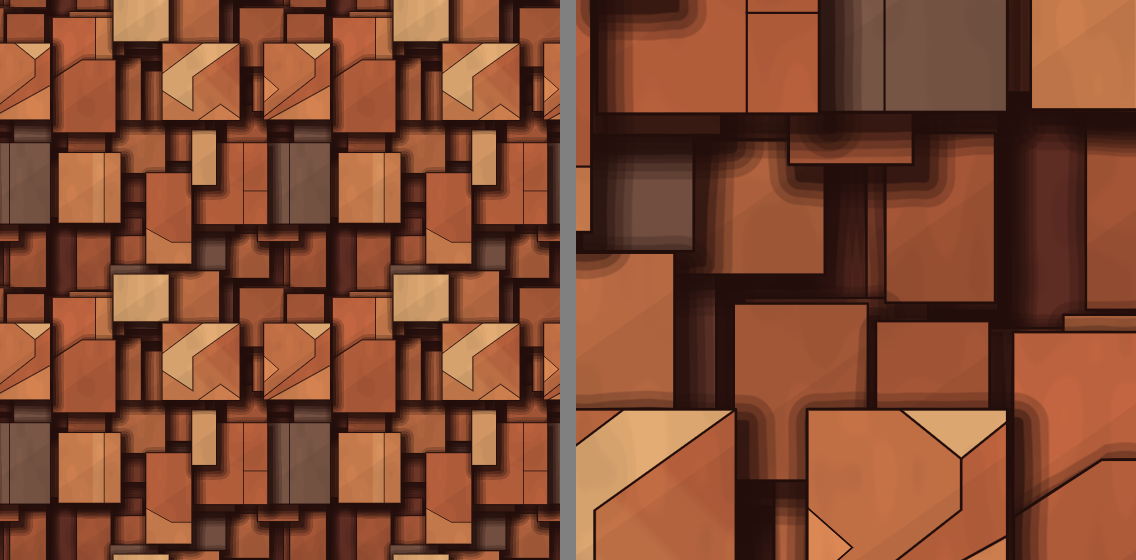
Left: the whole. Right: its middle third, enlarged.
This pattern is drawn by a Shadertoy shader. Its source:

```glsl
// Stacked clay slabs: overlapping rectangles with ink outlines and stepped shadows, two repeats each way.
// Wrapped box distances are painted back to front: two hashed layers, then slabs with seams and inlays.
// Periodic noise gives the painted wash; every offset wraps around the unit tile.

const float REPEATS = 2.0;
const float LINE = 0.0026;
const vec3 INK = vec3(0.13, 0.05, 0.04);
const vec3 UMBER = vec3(0.38, 0.18, 0.14);
const vec3 CLAY = vec3(0.67, 0.35, 0.22);
const vec3 AMBER = vec3(0.76, 0.47, 0.29);
const vec3 SAND = vec3(0.82, 0.62, 0.42);
const vec3 STONE = vec3(0.45, 0.32, 0.26);

vec2 hash(vec2 p) {
    vec3 a = fract(p.xyx * vec3(0.1031, 0.1030, 0.0973));
    a += dot(a, a.yzx + 33.33);
    return fract((a.xx + a.yz) * a.zy);
}

// Value noise over the unit tile, wrapping after a whole number of cells
float noise(vec2 p, vec2 cells) {
    vec2 i = floor(p * cells), f = fract(p * cells);
    f = f * f * (3.0 - 2.0 * f);
    vec2 e = vec2(1.0, 0.0);
    float a = mix(hash(mod(i, cells)).x, hash(mod(i + e, cells)).x, f.x);
    float b = mix(hash(mod(i + e.yx, cells)).x, hash(mod(i + e.xx, cells)).x, f.x);
    return mix(a, b, f.y);
}

float cover(float d) { return clamp(0.5 - d * iResolution.y / REPEATS, 0.0, 1.0); }

vec2 wrap(vec2 q) { return fract(q + 0.5) - 0.5; }

// Soft posterising into n steps
float bands(float x, float n) {
    x *= n;
    return (floor(x) + smoothstep(0.35, 0.65, fract(x))) / n;
}

// Box whose upper left corner may be cut off
float slabDist(vec2 q, vec2 h, float cut) {
    vec2 b = abs(q) - h;
    float box = length(max(b, 0.0)) + min(max(b.x, b.y), 0.0);
    return max(box, dot(q - vec2(-h.x, h.y), vec2(-0.545, 0.838)) + cut);
}

vec3 seam(vec3 tone, float d) { return mix(tone, INK, cover(abs(d) - 0.5 * LINE)); }

vec3 inlay(vec3 tone, vec3 fill, float d) { return seam(mix(tone, fill, cover(d)), d); }

// Shadow, outline, then washed face
vec3 slab(vec3 col, vec2 q, vec2 h, float cut, vec3 tone, float grain) {
    float d = slabDist(q, h, cut);
    float ds = slabDist(q - vec2(0.013, -0.016), h, cut);
    float shade = clamp(1.0 - max(ds, 0.0) / 0.04 + (grain - 0.5) * 0.3, 0.0, 1.0);
    col = mix(col, INK, 0.85 * bands(shade, 4.0));
    col = mix(col, INK, cover(d - LINE * (0.4 + 0.6 * grain)));
    float light = 0.9 + 0.17 * bands(grain, 5.0) + 0.05 * cover(q.x * 0.7 - q.y);
    return mix(col, tone * light, cover(d + LINE * 0.6));
}

// Jittered slabs on an n by n grid, sunk towards umber by depth
vec3 scatter(vec3 col, vec2 p, int n, float depth, float grain) {
    float cells = float(n);
    for (int k = 0; k < n * n; k++) {
        vec2 id = vec2(n - 1 - k % n, k / n);
        vec2 r = hash(id + 17.0 * cells), s = hash(id + 41.0 * cells);
        vec2 center = (id + 0.5 + vec2(0.4 * mod(id.y, 2.0), 0.0) + 0.5 * (r - 0.5)) / cells;
        vec2 h = mix(vec2(0.3, 0.34), vec2(0.5, 0.6), s) / cells;
        vec2 q = wrap(p - center);
        if (any(greaterThan(abs(q), h + 0.08))) continue;
        vec3 tone = mix(CLAY * 0.94, AMBER, 0.6 * s.x * s.x);
        tone = mix(tone, STONE, step(0.86, r.y));
        tone = mix(tone, UMBER, depth * (0.45 + 0.55 * r.x));
        col = slab(col, q, h, 0.0, tone, grain);
    }
    return col;
}

// Sand chevron with a gable below, u spans -1 to 1
vec3 chevronFace(vec2 u, float size) {
    vec3 tone = mix(CLAY, AMBER, bands(clamp(0.6 - 0.5 * (u.x + u.y), 0.0, 1.0), 3.0));
    tone = inlay(tone, AMBER * 1.05, (u.y + 0.58 + 0.72 * abs(u.x - 0.5)) * size);
    float notch = min(u.x + 0.21, 0.28 + 0.72 * u.x - u.y);
    float edge = max(u.y - 0.97 - 0.76 * u.x, -0.89 - 0.66 * u.x - u.y);
    return inlay(tone, SAND, max(edge, notch) * size);
}

// Folded strips with sand and amber corners
vec3 foldedFace(vec2 u, float size) {
    vec3 tone = inlay(CLAY * 1.04, mix(CLAY, AMBER, 0.5), max(u.x - 0.54, 0.68 * u.x - 0.24 - u.y) * size);
    tone = inlay(tone, AMBER * 1.05, (u.y + 0.58 - 0.48 * u.x) * size);
    tone = inlay(tone, AMBER * 1.08, (u.x + 0.55 + 1.3 * abs(u.y + 0.2)) * size);
    return inlay(tone, SAND, (0.57 + 0.7 * abs(u.x - 0.54) - u.y) * size);
}

void mainImage(out vec4 fragColor, in vec2 fragCoord) {
    vec2 p = fract(fragCoord / iResolution.xy * REPEATS);
    float grain = 0.6 * noise(p, vec2(9.0, 5.0)) + 0.4 * noise(p, vec2(28.0, 13.0));

    // Background and scattered layers
    vec3 col = mix(UMBER, INK, 0.25 * bands(grain, 4.0));
    col = scatter(col, p, 4, 0.9, grain);
    col = scatter(col, p, 5, 0.1, grain);

    // Seamed slabs
    vec2 q = wrap(p - vec2(0.068, 0.345));
    col = slab(col, q, vec2(0.112, 0.145), 0.0, seam(STONE, q.x + 0.034), grain);
    q = wrap(p - vec2(0.824, 0.344));
    vec3 tone = seam(CLAY * 1.04, q.x - 0.046);
    col = slab(col, q, vec2(0.132, 0.146), 0.0, seam(tone, max(abs(q.y + 0.026), 0.046 - q.x)), grain);
    q = wrap(p - vec2(0.603, 0.22));
    tone = inlay(CLAY, AMBER, q.y + 0.085 - 0.55 * max(0.009 - q.x, 0.0));
    col = slab(col, q, vec2(0.082, 0.163), 0.0, tone, grain);
    q = wrap(p - vec2(0.295, 0.826));
    col = slab(col, q, vec2(0.108, 0.112), 0.0, inlay(AMBER, CLAY * 1.08, q.x - 0.046), grain);

    // Cut corner, striped and pale slabs
    col = slab(col, wrap(p - vec2(0.301, 0.656)), vec2(0.113, 0.13), 0.057, CLAY, grain);
    q = wrap(p - vec2(0.32, 0.329));
    tone = mix(AMBER, SAND, 0.35 * cover(abs(q.x - 0.032) - 0.02));
    col = slab(col, q, vec2(0.112, 0.126), 0.0, seam(tone, q.x - 0.052), grain);
    col = slab(col, wrap(p - vec2(0.504, 0.936)), vec2(0.1, 0.085), 0.0, SAND, grain);
    col = slab(col, wrap(p - vec2(0.729, 0.437)), vec2(0.044, 0.099), 0.0, mix(AMBER, SAND, 0.7), grain);

    // Inlaid slabs
    vec2 h = vec2(0.139, 0.138);
    q = wrap(p - vec2(0.718, 0.708));
    col = slab(col, q, h, 0.0, chevronFace(q / h, 0.11), grain);
    h = vec2(0.119, 0.137);
    q = wrap(p - vec2(0.061, 0.709));
    col = slab(col, q, h, 0.0, foldedFace(q / h, 0.1), grain);

    fragColor = vec4(col, 1.0);
}
```
